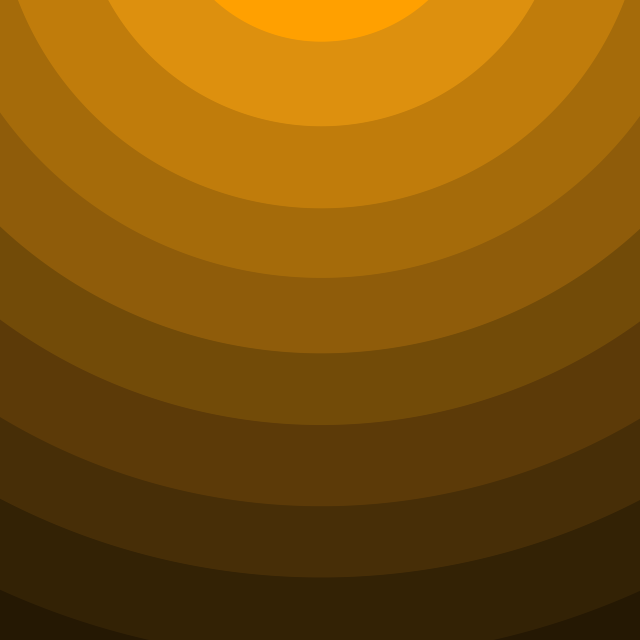
A WebGL 1 fragment shader for this background:

```glsl
precision highp float;
// Flat concentric amber discs glowing from above the top edge into dark brown.

uniform vec2 u_resolution;

// Paints a smooth-edged disc over the colour below it.
vec3 paintDisc(vec3 below, float dist, float radius, vec3 tint) {
  float halfPixel = 0.6 / u_resolution.y;
  return mix(tint, below, smoothstep(radius - halfPixel, radius + halfPixel, dist));
}

void main() {
  // Canvas units, centred horizontally
  vec2 p = gl_FragCoord.xy / u_resolution.y;
  p.x -= 0.5 * u_resolution.x / u_resolution.y;
  float dist = length(p - vec2(0.002, 1.1823));

  // Discs from the dark outside to the bright core
  vec3 color = vec3(0.145, 0.094, 0.012);
  color = paintDisc(color, dist, 1.2125, vec3(0.200, 0.132, 0.020));
  color = paintDisc(color, dist, 1.0846, vec3(0.280, 0.181, 0.026));
  color = paintDisc(color, dist, 0.9733, vec3(0.361, 0.227, 0.030));
  color = paintDisc(color, dist, 0.8464, vec3(0.449, 0.294, 0.031));
  color = paintDisc(color, dist, 0.7344, vec3(0.561, 0.361, 0.039));
  color = paintDisc(color, dist, 0.6165, vec3(0.647, 0.420, 0.039));
  color = paintDisc(color, dist, 0.5078, vec3(0.753, 0.486, 0.043));
  color = paintDisc(color, dist, 0.3796, vec3(0.867, 0.565, 0.055));
  color = paintDisc(color, dist, 0.2474, vec3(1.000, 0.627, 0.000));

  gl_FragColor = vec4(color, 1.0);
}
```
